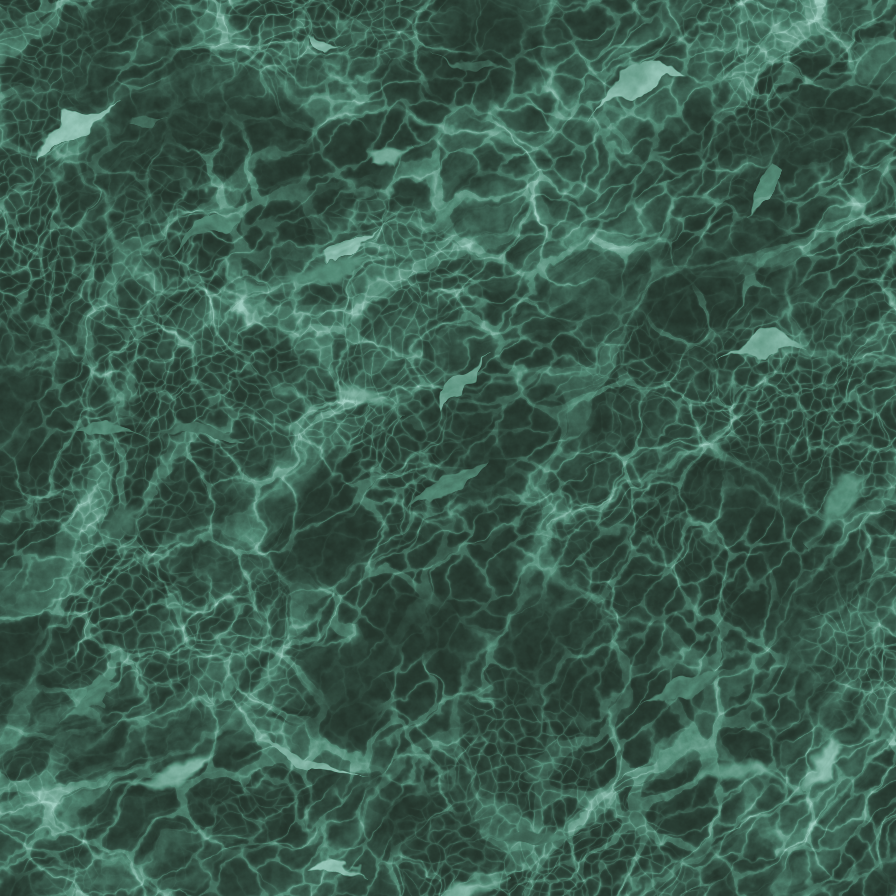
Give the GLSL for this texture, as a Shadertoy shader.

```glsl
// Dark green marble: ragged cellular webs of sharp veins at four scales,
// bent by layered sines and drawn out along one diagonal grain,
// over streaky smoke, with pale tapered shards scattered on top.

const vec3 DEEP_GREEN = vec3(0.140, 0.207, 0.172);
const vec3 MINT = vec3(0.33, 0.55, 0.47);
const vec3 PALE_MINT = vec3(0.63, 0.81, 0.76);
const float GRAIN_ANGLE = 0.62;

vec2 hash2(vec2 p) {
    vec3 q = fract(vec3(p.xyx) * vec3(0.1031, 0.1030, 0.0973));
    q += dot(q, q.yzx + 33.33);
    return fract((q.xx + q.yz) * q.zy);
}

vec2 turn(vec2 p, float angle) {
    float c = cos(angle), s = sin(angle);
    return vec2(c * p.x + s * p.y, c * p.y - s * p.x);
}

float noise(vec2 p) {
    vec2 i = floor(p), f = fract(p);
    f = f * f * (3.0 - 2.0 * f);
    float low = mix(hash2(i).x, hash2(i + vec2(1, 0)).x, f.x);
    float high = mix(hash2(i + vec2(0, 1)).x, hash2(i + vec2(1, 1)).x, f.x);
    return mix(low, high, f.y);
}

float fbm(vec2 p) {
    float sum = 0.0, amp = 0.533;
    for (int i = 0; i < 4; i++) {
        sum += amp * noise(p);
        p = turn(p, 0.5) * 2.03 + 7.3;
        amp *= 0.5;
    }
    return sum;
}

vec2 bend(vec2 p, float amp, float freq) {
    for (int i = 0; i < 5; i++) {
        p += amp * sin(freq * turn(p, 1.1 + float(i)).yx + vec2(1.7, 4.1) * float(i));
        freq *= 1.9;
        amp *= 0.5;
    }
    return p;
}

// Distance to the nearest cell border; the soft minimum fills the junctions.
float veinDistance(vec2 p, float cells, float sharpness) {
    p *= cells;
    vec2 base = floor(p), nearCell = base, toNear = vec2(9.0);
    for (int y = -1; y <= 1; y++)
    for (int x = -1; x <= 1; x++) {
        vec2 cell = base + vec2(x, y);
        vec2 r = cell + hash2(cell) - p;
        if (dot(r, r) < dot(toNear, toNear)) { toNear = r; nearCell = cell; }
    }
    float sum = 0.0;
    for (int y = -2; y <= 2; y++)
    for (int x = -2; x <= 2; x++) {
        if (x == 0 && y == 0) continue;
        vec2 cell = nearCell + vec2(x, y);
        vec2 r = cell + hash2(cell) - p;
        float border = dot(0.5 * (toNear + r), normalize(r - toNear));
        sum += exp(-sharpness * border);
    }
    return max(-log(sum) / sharpness, 0.0) / cells;
}

float vein(float dist, float width, float blur) {
    return exp(-max(dist - width, 0.0) / blur);
}

// Scattered fins with a long thin tail; returns coverage and brightness.
vec2 shards(vec2 p, float grid, float pixel) {
    vec2 best = vec2(0.0);
    vec2 base = floor(p * grid);
    for (int y = -1; y <= 1; y++)
    for (int x = -1; x <= 1; x++) {
        vec2 cell = base + vec2(x, y);
        vec2 spot = hash2(cell + 31.0), size = hash2(cell + 67.0), kind = hash2(cell + 91.0);
        if (kind.x > 0.55) continue;
        vec2 q = turn(p - (cell + spot) / grid, mix(-0.4, 0.9, size.y));
        if (kind.y > 0.5) q.x = -q.x;
        float len = mix(0.02, 0.065, size.x);
        q.y += (spot.x - 0.5) * 8.0 * q.x * q.x;
        float along = q.x / len;
        float tail = max(1.0 + along, 0.0);
        float profile = min(tail * tail, 2.2 * (1.0 - along) + 2.0 * q.y / len);
        float edge = abs(q.y) - mix(0.004, 0.012, size.y) * min(profile, 1.3);
        float blur = pixel + 0.005 * smoothstep(0.6, 1.0, spot.y);
        float cover = smoothstep(blur, -blur, edge) * step(-1.0, along);
        if (cover > best.x) best = vec2(cover, fract(kind.y * 7.0));
    }
    return best;
}

void mainImage(out vec4 fragColor, in vec2 fragCoord) {
    float pixel = 1.0 / iResolution.y;
    vec2 p = fragCoord * pixel;
    vec2 ragged = vec2(fbm(p * 27.0), fbm(p * 27.0 + 40.0)) - 0.5;
    vec2 bent = bend(p, 0.026, 6.0) + 0.035 * ragged;
    vec2 grain = turn(bent, GRAIN_ANGLE) * vec2(0.62, 1.1) + 5.0;

    // Streaky smoke, mottling and speckle
    float smoke = smoothstep(0.42, 0.74, fbm(grain * vec2(5.0, 8.0)));
    float wisps = smoothstep(0.2, 0.8, fbm(grain * vec2(18.0, 55.0)));
    float patches = fbm(p * 7.0 + 3.0);
    float speckle = fbm(p * 120.0) - 0.5;
    float tone = 0.10 * fbm(p * 40.0) + 0.46 * smoke * wisps;

    // Webs from hairlines to broad veins
    float fine = veinDistance(bend(p, 0.006, 30.0) + 0.02 * ragged + 2.0, 66.0, 20.0);
    float middle = veinDistance(grain + 3.0, 36.0, 16.0);
    float large = veinDistance(bent + 8.0, 15.0, 18.0);
    float broad = veinDistance(grain, 5.5, 20.0);
    float swell = smoothstep(0.55, 0.95, noise(grain * 12.0));
    float fade = smoothstep(0.3, 0.65, noise(p * 13.0 + 20.0));
    float gaps = smoothstep(0.25, 0.7, noise(grain * 17.0 + 9.0));

    tone += 0.42 * vein(fine, 0.0002, 0.0010) * smoothstep(0.36, 0.62, patches);
    tone += 0.56 * vein(middle, 0.0003, 0.0011) * mix(0.22, 1.0, fade);
    tone += 0.62 * vein(large, 0.0005 + 0.005 * swell, 0.0012) * mix(0.15, 1.0, gaps);
    tone += 0.14 * vein(large, 0.0, 0.008) * smoke;
    tone += 0.66 * vein(broad, 0.0006 + 0.013 * swell, 0.0016) * mix(0.35, 1.0, patches);
    tone += 0.16 * vein(broad, 0.0, 0.018) * wisps;
    tone += speckle * (0.22 + 0.45 * min(tone, 1.0));

    // Shards, a few of them bright, with faint streaks inside
    vec2 shard = shards(bend(p, 0.005, 22.0) + 0.03 * ragged, 7.0, 1.0 * pixel);
    float shine = mix(0.75, 1.65, smoothstep(0.25, 0.75, shard.y));
    tone = mix(tone, shine + 0.5 * (wisps - 0.5) + 0.4 * speckle, shard.x * 0.95);

    vec3 color = mix(DEEP_GREEN, MINT, clamp(tone, 0.0, 1.0));
    color = mix(color, PALE_MINT, clamp(tone - 1.0, 0.0, 1.0));
    fragColor = vec4(color, 1.0);
}
```
